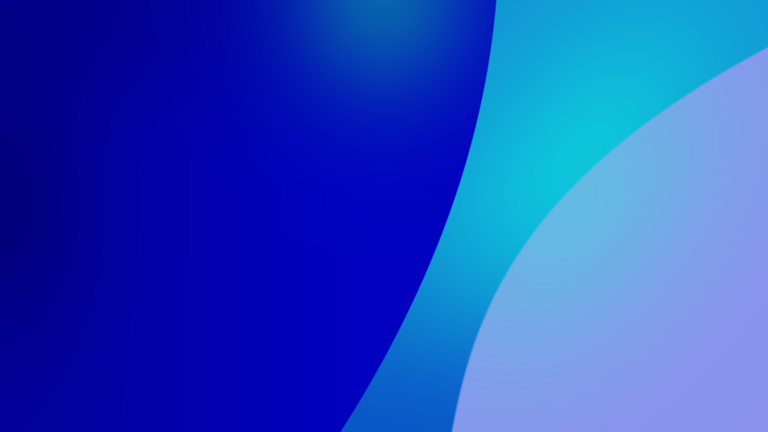
Give the GLSL for this background, as a WebGL 2 fragment shader.

```glsl
#version 300 es
precision highp float;
// Deep blue field with a teal glow, a cyan ribbon and a lilac dome, parted by two curves.

#define NAVY vec3(0.005, 0.005, 0.61)
#define ROYAL vec3(0.005, 0.005, 0.75)
#define TEAL vec3(0.03, 0.39, 0.68)
#define RIBBON_LOW vec3(0.04, 0.33, 0.78)
#define RIBBON_HIGH vec3(0.07, 0.58, 0.83)
#define CYAN vec3(0.05, 0.77, 0.86)
#define LILAC vec3(0.54, 0.58, 0.93)
#define SKY vec3(0.39, 0.73, 0.89)
#define RIBBON_CURVE vec4(0.788, 0.640, -0.279, 0.0)
#define DOME_CURVE vec4(1.046, 0.179, 0.257, 0.521)
#define GLOW_AXIS vec2(0.64, 0.77)

uniform vec2 u_resolution;
out vec4 fragColor;

// Soft elliptical falloff; the first radius lies along the axis.
float glow(vec2 p, vec2 center, vec2 axis, vec2 radii) {
  vec2 d = p - center;
  vec2 q = vec2(dot(d, axis), dot(d, vec2(-axis.y, axis.x))) / radii;
  return exp(-dot(q, q));
}

// Approximate signed distance to the cubic x = k(y), positive on its right.
float curveDistance(vec2 p, vec4 k) {
  float x = k.x + p.y * (k.y + p.y * (k.z + p.y * k.w));
  float slope = k.y + p.y * (2.0 * k.z + 3.0 * k.w * p.y);
  return (p.x - x) / sqrt(1.0 + slope * slope);
}

float cover(float d, float softness) {
  return smoothstep(-softness, softness, d);
}

vec3 blueField(vec2 p) {
  vec3 color = mix(NAVY, ROYAL, smoothstep(0.0, 0.9, p.x));
  float topShade = smoothstep(0.6, 1.0, p.y) * (1.0 - smoothstep(0.4, 1.1, p.x));
  float sideShade = glow(p, vec2(0.0, 0.53), vec2(1.0, 0.0), vec2(0.2, 0.3));
  color.b -= 0.07 * topShade + 0.13 * sideShade;
  return mix(color, TEAL, glow(p, vec2(0.89, 1.02), vec2(1.0, 0.0), vec2(0.22, 0.25)));
}

vec3 ribbon(vec2 p) {
  vec3 color = mix(RIBBON_LOW, RIBBON_HIGH, smoothstep(0.0, 0.6, p.y));
  return mix(color, CYAN, glow(p, vec2(1.35, 0.63), GLOW_AXIS, vec2(0.42, 0.25)));
}

vec3 dome(vec2 p) {
  return mix(LILAC, SKY, glow(p, vec2(1.33, 0.53), GLOW_AXIS, vec2(0.42, 0.27)));
}

void main() {
  vec2 p = gl_FragCoord.xy / u_resolution.y;
  float pixel = 1.0 / u_resolution.y;

  // Layers from back to front
  vec3 color = blueField(p);
  color = mix(color, ribbon(p), cover(curveDistance(p, RIBBON_CURVE), pixel));
  color = mix(color, dome(p), cover(curveDistance(p, DOME_CURVE), max(pixel, 0.004)));
  fragColor = vec4(color, 1.0);
}
```
